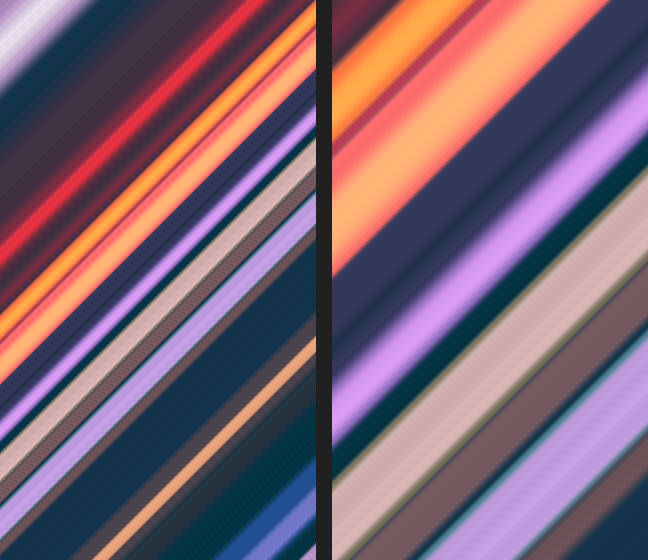
Left: the whole. Right: its middle third, enlarged.
This background is drawn by a Shadertoy shader. Its source:

```glsl
const vec3 TEAL = vec3(0.07, 0.20, 0.29);
const vec3 DEEP_TEAL = vec3(0.01, 0.20, 0.26);
const vec3 LILAC = vec3(0.67, 0.53, 0.73);
const vec3 PALE = vec3(0.91, 0.87, 0.93);
const vec3 PLUM = vec3(0.25, 0.19, 0.26);
const vec3 WINE = vec3(0.48, 0.17, 0.25);
const vec3 RED = vec3(0.89, 0.20, 0.26);
const vec3 EMBER = vec3(0.97, 0.45, 0.25);
const vec3 ORANGE = vec3(1.00, 0.66, 0.29);
const vec3 MAROON = vec3(0.72, 0.24, 0.33);
const vec3 CORAL = vec3(1.00, 0.42, 0.43);
const vec3 PEACH = vec3(1.00, 0.70, 0.46);
const vec3 NAVY = vec3(0.20, 0.22, 0.36);
const vec3 INK = vec3(0.13, 0.19, 0.29);
const vec3 VIOLET = vec3(0.48, 0.37, 0.68);
const vec3 ORCHID = vec3(0.85, 0.61, 0.95);
const vec3 OLIVE = vec3(0.48, 0.46, 0.37);
const vec3 ROSE = vec3(0.83, 0.69, 0.69);
const vec3 MOCHA = vec3(0.46, 0.35, 0.37);
const vec3 SEA = vec3(0.30, 0.50, 0.56);
const vec3 LAVENDER = vec3(0.75, 0.61, 0.87);
const vec3 SLATE = vec3(0.29, 0.26, 0.30);
const vec3 APRICOT = vec3(0.90, 0.63, 0.47);
const vec3 DUSK = vec3(0.15, 0.20, 0.24);
const vec3 BLUE = vec3(0.13, 0.31, 0.57);
const vec3 PERIWINKLE = vec3(0.44, 0.46, 0.77);

float hash(float n) {
    return fract(sin(n * 91.37) * 4375.85);
}

float noise(float x) {
    float cell = floor(x);
    return mix(hash(cell), hash(cell + 1.0), smoothstep(0.0, 1.0, x - cell));
}

// Lays a soft-edged stripe over the colour below
vec3 stripe(vec3 below, vec3 tint, float s, float from, float to, float blur) {
    float cover = smoothstep(from - blur, from + blur, s)
                * (1.0 - smoothstep(to - blur, to + blur, s));
    return mix(below, tint, cover);
}

vec3 warmStripes(vec3 c, float s) {
    c = stripe(c, LILAC, s, -20.0, 29.0, 4.5);
    c = stripe(c, PALE, s, 9.0, 22.0, 6.0);
    c = stripe(c, PLUM, s, 47.0, 106.0, 9.0);
    c = stripe(c, WINE, s, 72.5, 86.5, 4.0);
    c = stripe(c, RED, s, 77.8, 84.3, 1.7);
    c = stripe(c, WINE, s, 93.5, 97.5, 2.5);
    c = stripe(c, EMBER, s, 99.8, 108.0, 0.8);
    c = stripe(c, ORANGE, s, 102.0, 106.3, 1.4);
    c = stripe(c, MAROON, s, 107.6, 109.0, 0.5);
    c = stripe(c, CORAL, s, 109.0, 122.0, 0.6);
    return stripe(c, PEACH, s, 113.0, 119.8, 2.0);
}

vec3 violetStripes(vec3 c, float s) {
    c = stripe(c, NAVY, s, 121.8, 133.5, 0.7);
    c = stripe(c, INK, s, 128.2, 130.2, 1.0);
    c = stripe(c, VIOLET, s, 132.8, 140.0, 1.0);
    c = stripe(c, ORCHID, s, 134.2, 138.6, 1.3);
    c = stripe(c, DEEP_TEAL, s, 140.0, 143.5, 0.8);
    c = stripe(c, OLIVE, s, 143.2, 153.3, 0.4);
    c = stripe(c, ROSE, s, 144.2, 152.2, 0.6);
    c = stripe(c, MOCHA, s, 153.4, 159.3, 0.8);
    c = stripe(c, SEA, s, 160.5, 171.2, 0.4);
    c = stripe(c, LAVENDER, s, 161.4, 170.5, 0.6);
    return stripe(c, MOCHA * 0.92, s, 171.3, 175.6, 1.2);
}

vec3 duskStripes(vec3 c, float s) {
    c = stripe(c, SLATE, s, 199.0, 216.0, 1.6);
    c = stripe(c, APRICOT, s, 206.3, 211.3, 0.6);
    c = stripe(c, DUSK, s, 216.5, 226.0, 2.5);
    c = stripe(c, DEEP_TEAL, s, 228.0, 290.0, 4.0);
    c = stripe(c, BLUE, s, 244.8, 264.0, 2.2);
    c = stripe(c, PERIWINKLE, s, 254.2, 262.3, 1.5);
    return stripe(c, LILAC * 1.07, s, 272.0, 290.0, 0.9);
}

void mainImage(out vec4 fragColor, in vec2 fragCoord) {
    // Diagonal distance from the top left corner, in percent of the width
    vec2 fromCorner = vec2(fragCoord.x, iResolution.y - fragCoord.y);
    float s = 100.0 * (fromCorner.x + fromCorner.y) / iResolution.x;

    vec3 color = warmStripes(TEAL, s);
    color = violetStripes(color, s);
    color = duskStripes(color, s);

    // Fine streaks along the stripes
    float streak = 0.6 * noise(s * 0.9) + 0.4 * noise(s * 0.45 + 40.0) - 0.5;
    color *= 1.0 + 0.09 * streak;

    fragColor = vec4(clamp(color, 0.0, 1.0), 1.0);
}
```
